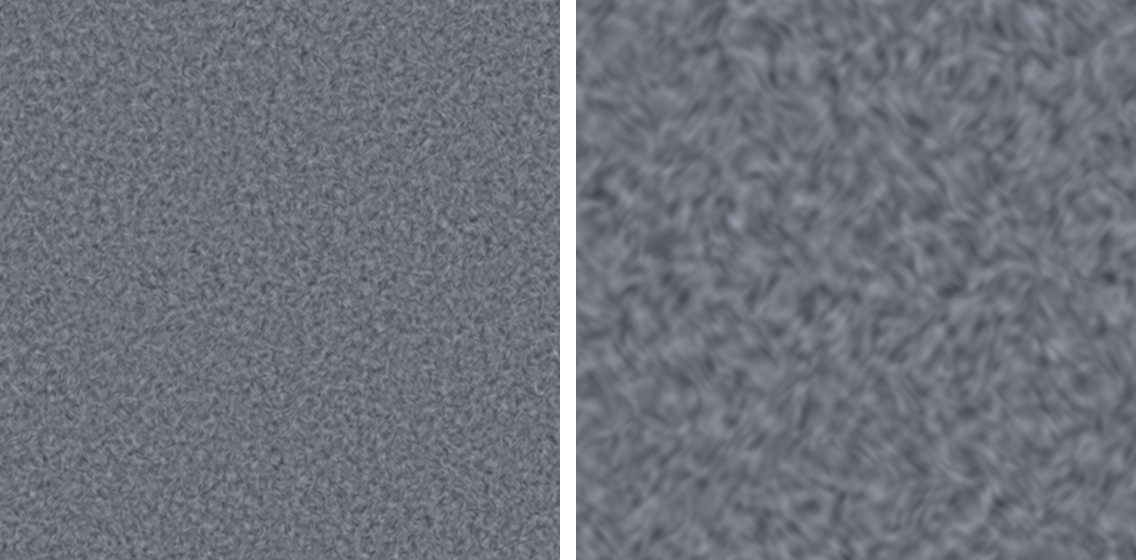
Left: the whole. Right: its middle third, enlarged.
Write a WebGL 1 fragment shader that draws this texture.

```glsl
precision highp float;
// Soft blue-grey felted cloth: small matted tufts with fine slanted fibres.
// Two turned layers of warped gradient noise form the tufts; two stretched
// layers, mixed by a slow field, form the fibres that lean either way.

uniform vec2 u_resolution;

#define TUFT_CELLS 62.0
#define CLUMP_CELLS 108.0
#define FIBRE_CELLS vec2(105.0, 190.0)
#define TUFT_CONTRAST 0.14
#define CLUMP_CONTRAST 0.145
#define FIBRE_CONTRAST 0.125
#define WARP 0.006
#define LEAN_RIGHT 0.95
#define LEAN_LEFT 2.3
#define CLOTH_COLOUR vec3(0.424, 0.442, 0.482)
#define TONE_TINT vec3(0.97, 1.0, 1.03)

// Sine-free hash of a lattice point: a gradient from -1 to 1 on each axis.
vec2 hashGradient(vec2 p) {
  vec3 q = fract(vec3(p.xyx) * vec3(0.1031, 0.1030, 0.0973));
  q += dot(q, q.yzx + 33.33);
  return fract((q.xx + q.yz) * q.zy) * 2.0 - 1.0;
}

// Slope of one lattice corner at the offset f from the cell.
float slope(vec2 cell, vec2 f, vec2 corner) {
  return dot(hashGradient(cell + corner), f - corner);
}

// Gradient noise, centred on zero, with little broad variation.
float noise(vec2 p) {
  vec2 cell = floor(p);
  vec2 f = fract(p);
  vec2 w = f * f * f * (f * (f * 6.0 - 15.0) + 10.0);
  float low = mix(slope(cell, f, vec2(0.0)), slope(cell, f, vec2(1.0, 0.0)), w.x);
  float high = mix(slope(cell, f, vec2(0.0, 1.0)), slope(cell, f, vec2(1.0)), w.x);
  return mix(low, high, w.y);
}

vec2 rotate(vec2 p, float angle) {
  float c = cos(angle);
  float s = sin(angle);
  return vec2(c * p.x + s * p.y, c * p.y - s * p.x);
}

// Fine noise drawn out along the given direction.
float fibres(vec2 p, float angle) {
  return noise(rotate(p, angle) * FIBRE_CELLS + 417.0);
}

void main() {
  vec2 uv = gl_FragCoord.xy / min(u_resolution.x, u_resolution.y);

  // Bend the lattice so the tufts become irregular.
  vec2 bend = vec2(noise(uv * 40.0 + 61.3), noise(uv * 40.0 + 183.7));
  vec2 p = uv + WARP * bend;

  // Matted tufts, and smaller clumps within them.
  float tuft = noise(rotate(p, 0.15) * TUFT_CELLS + 211.0);
  float clump = noise(rotate(p, 0.62) * CLUMP_CELLS + 307.0);

  // Fibres lean right or left from patch to patch.
  float lean = smoothstep(-0.1, 0.1, noise(uv * 14.0 + 529.0));
  float fibre = mix(fibres(p, LEAN_RIGHT), fibres(p, LEAN_LEFT), lean);

  float tone = TUFT_CONTRAST * tuft + CLUMP_CONTRAST * clump
             + FIBRE_CONTRAST * fibre;
  gl_FragColor = vec4(CLOTH_COLOUR + tone * TONE_TINT, 1.0);
}
```
